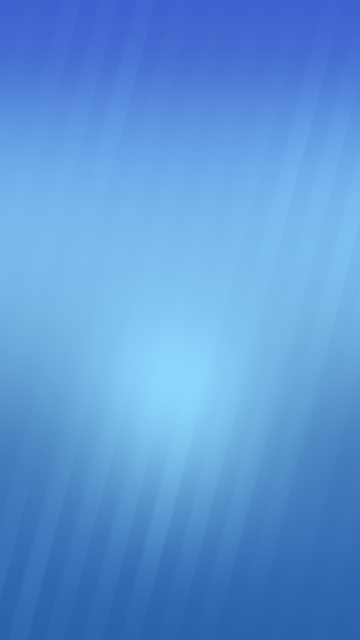
A WebGL 2 fragment shader for this background:

```glsl
#version 300 es
precision highp float;

uniform vec2 u_resolution;
out vec4 outColor;

// Sky colours from top to bottom, evenly spaced
const int STOPS = 11;
const vec3 MIDDLE[STOPS] = vec3[](
    vec3(0.25, 0.38, 0.81), vec3(0.28, 0.45, 0.82), vec3(0.37, 0.59, 0.88),
    vec3(0.44, 0.69, 0.92), vec3(0.48, 0.74, 0.93), vec3(0.50, 0.77, 0.94),
    vec3(0.51, 0.79, 0.95), vec3(0.45, 0.72, 0.89), vec3(0.32, 0.56, 0.79),
    vec3(0.21, 0.43, 0.70), vec3(0.17, 0.38, 0.67));
const vec3 SIDES[STOPS] = vec3[](
    vec3(0.25, 0.38, 0.81), vec3(0.28, 0.45, 0.82), vec3(0.37, 0.60, 0.88),
    vec3(0.45, 0.70, 0.92), vec3(0.46, 0.72, 0.92), vec3(0.43, 0.68, 0.87),
    vec3(0.35, 0.58, 0.80), vec3(0.26, 0.48, 0.73), vec3(0.23, 0.44, 0.71),
    vec3(0.19, 0.41, 0.69), vec3(0.17, 0.38, 0.67));

const float MIDDLE_X = 0.49;
const float MIDDLE_SPREAD = 0.31;

const vec2 GLOW_CENTER = vec2(0.48, 0.60);
const vec2 GLOW_RADIUS = vec2(0.20, 0.11);
const vec3 GLOW_COLOR = vec3(0.035, 0.05, 0.04);

// Slanted rays, measured in canvas widths
const float RAY_SLOPE = 0.26;
const float RAY_PERIOD = 0.104;
const float RAY_OFFSET = 0.058;
const float RAY_WIDTH = 0.56;
const float RAY_SOFTNESS = 0.10;
const vec3 RAY_COLOR = vec3(0.034, 0.042, 0.036);

// Soft elliptical patch of light
float patchAt(vec2 p, vec2 center, vec2 radius) {
    vec2 d = (p - center) / radius;
    return exp(-dot(d, d));
}

// Smooth cubic curve through the colour stops
vec3 ramp(vec3 stops[STOPS], float t) {
    float x = clamp(t, 0.0, 1.0) * float(STOPS - 1);
    int i = min(int(x), STOPS - 2);
    float f = x - float(i);
    vec3 a = stops[max(i - 1, 0)];
    vec3 b = stops[i];
    vec3 c = stops[i + 1];
    vec3 d = stops[min(i + 2, STOPS - 1)];
    return b + 0.5 * f * (c - a + f * (2.0 * a - 5.0 * b + 4.0 * c - d
        + f * (3.0 * (b - c) + d - a)));
}

// Parallel bands whose strength drifts with layered sines
float rays(vec2 p) {
    float aspect = u_resolution.y / u_resolution.x;
    float s = (p.x + RAY_SLOPE * p.y * aspect - RAY_OFFSET) / RAY_PERIOD;
    float f = fract(s);
    float id = floor(s);
    float band = smoothstep(0.0, 2.0 * RAY_SOFTNESS, f)
        * (1.0 - smoothstep(RAY_WIDTH, RAY_WIDTH + RAY_SOFTNESS, f));
    float drift = 0.85 + 0.2 * sin(id * 2.4 + p.y * 5.0)
        + 0.1 * sin(id * 5.1 - p.y * 9.0);
    return band * drift;
}

// Regions where the rays show most
float rayStrength(vec2 p) {
    return 0.12
        + 0.85 * patchAt(p, vec2(0.42, 0.82), vec2(0.26, 0.12))
        + 0.65 * patchAt(p, vec2(0.05, 0.94), vec2(0.22, 0.16))
        + 0.55 * patchAt(p, vec2(0.92, 0.30), vec2(0.18, 0.22))
        + 0.45 * patchAt(p, vec2(0.30, 0.08), vec2(0.16, 0.16))
        + 0.25 * patchAt(p, vec2(0.70, 0.72), vec2(0.25, 0.16));
}

void main() {
    // Origin moved to the upper left so that y follows the ramps
    vec2 p = gl_FragCoord.xy / u_resolution;
    p.y = 1.0 - p.y;

    // Sky, brighter along the vertical axis
    float dx = (p.x - MIDDLE_X) / MIDDLE_SPREAD;
    vec3 color = mix(ramp(SIDES, p.y), ramp(MIDDLE, p.y), exp(-dx * dx));

    // Central glow and rays
    color += GLOW_COLOR * patchAt(p, GLOW_CENTER, GLOW_RADIUS);
    color += RAY_COLOR * rays(p) * rayStrength(p);

    outColor = vec4(clamp(color, 0.0, 1.0), 1.0);
}
```
